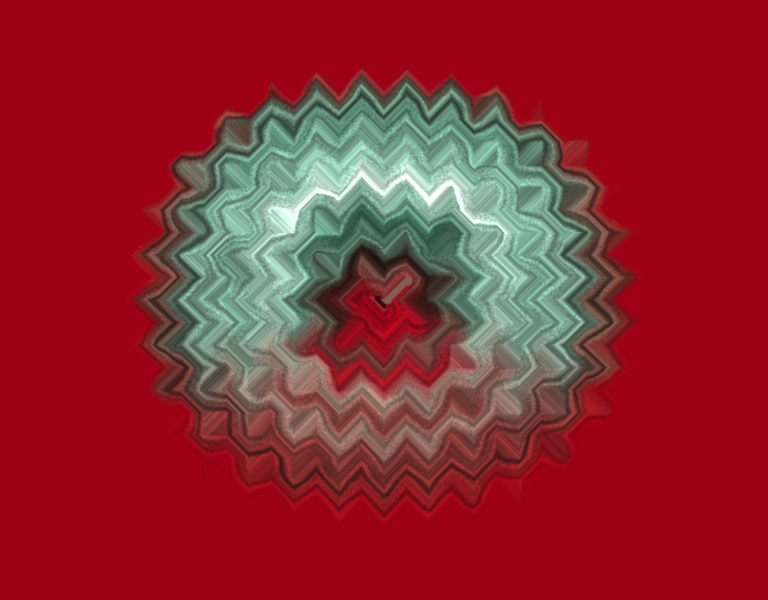
Write a Shadertoy shader that draws this background.

```glsl
// A red field holding a round medallion of green, grey and red rings.
// Two crossed triangle waves fold the plane, so the rings turn to zigzags
// and every second grid cell stretches its grain into diagonal streaks.

#define PERIOD 0.075            // zigzag wavelength, in canvas heights
#define FOLD 0.0195             // zigzag amplitude
#define RADII vec2(0.402, 0.366)
#define ROUNDNESS 2.3           // exponent of the superellipse
#define FIELD_RED vec3(0.618, 0.005, 0.09)
#define WOBBLE 0.045            // ring irregularity
#define LINE_STRENGTH 0.30
#define GRAIN_STRENGTH 0.26
#define SAMPLES 2               // supersampling per axis

const int STOPS = 12;

// Colours from the centre to the rim, for three directions
const vec3 UPPER[STOPS] = vec3[STOPS](
    vec3(0.52, 0.03, 0.09), vec3(0.52, 0.24, 0.23), vec3(0.16, 0.11, 0.09),
    vec3(0.30, 0.43, 0.36), vec3(0.22, 0.38, 0.31), vec3(0.50, 0.68, 0.60),
    vec3(0.80, 0.90, 0.85), vec3(0.53, 0.71, 0.63), vec3(0.45, 0.63, 0.55),
    vec3(0.36, 0.55, 0.47), vec3(0.30, 0.40, 0.34), vec3(0.46, 0.20, 0.18));
const vec3 SIDE[STOPS] = vec3[STOPS](
    vec3(0.55, 0.03, 0.10), vec3(0.50, 0.06, 0.10), vec3(0.25, 0.10, 0.09),
    vec3(0.25, 0.28, 0.23), vec3(0.36, 0.52, 0.44), vec3(0.56, 0.71, 0.64),
    vec3(0.50, 0.66, 0.59), vec3(0.40, 0.57, 0.49), vec3(0.47, 0.63, 0.56),
    vec3(0.32, 0.42, 0.36), vec3(0.36, 0.21, 0.18), vec3(0.48, 0.16, 0.15));
const vec3 LOWER[STOPS] = vec3[STOPS](
    vec3(0.55, 0.03, 0.10), vec3(0.62, 0.02, 0.10), vec3(0.60, 0.04, 0.11),
    vec3(0.43, 0.22, 0.20), vec3(0.56, 0.07, 0.12), vec3(0.60, 0.48, 0.43),
    vec3(0.48, 0.23, 0.21), vec3(0.56, 0.42, 0.38), vec3(0.46, 0.20, 0.19),
    vec3(0.44, 0.15, 0.15), vec3(0.49, 0.10, 0.12), vec3(0.58, 0.04, 0.10));

// Triangle wave from -1 to 1, with its crest at zero
vec2 triangleWave(vec2 v) {
    return 1.0 - 4.0 * abs(fract(v / PERIOD + 0.5) - 0.5);
}

float hash(vec2 cell) {
    vec2 h = fract(cell * vec2(0.1031, 0.1137));
    h += dot(h, h.yx + 33.33);
    return fract((h.x + h.y) * h.x);
}

float valueNoise(vec2 p) {
    vec2 cell = floor(p);
    vec2 f = fract(p);
    f = f * f * (3.0 - 2.0 * f);
    float low = mix(hash(cell), hash(cell + vec2(1, 0)), f.x);
    float high = mix(hash(cell + vec2(0, 1)), hash(cell + vec2(1, 1)), f.x);
    return mix(low, high, f.y);
}

// Blend the three radial ramps by height of direction
vec3 ringColor(float radius, float direction) {
    float t = clamp(radius, 0.0, 1.0) * float(STOPS - 1);
    int i = min(int(t), STOPS - 2);
    float f = smoothstep(0.0, 1.0, t - float(i));
    vec3 color = mix(SIDE[i], SIDE[i + 1], f);
    color = mix(color, mix(UPPER[i], UPPER[i + 1], f), smoothstep(0.15, 0.9, direction));
    return mix(color, mix(LOWER[i], LOWER[i + 1], f), smoothstep(0.1, 0.8, -direction));
}

float spot(vec2 p, vec2 center, float size) {
    return 1.0 - smoothstep(0.6 * size, size, length(p - center));
}

vec3 medallion(vec2 p) {
    vec2 q = p + FOLD * triangleWave(p.yx);
    vec2 scaled = pow(abs(q) / RADII, vec2(ROUNDNESS));
    float rim = pow(scaled.x + scaled.y, 1.0 / ROUNDNESS);
    if (rim > 1.1) return FIELD_RED;

    float direction = q.y / max(length(q), 0.0001);
    float patches = valueNoise(q * 24.0 + 40.0) - 0.5;
    float radius = rim + WOBBLE * patches;
    vec3 color = ringColor(radius, direction);

    // Fine concentric lines, stronger near the rim
    float lines = 0.6 * sin(radius * 82.0 + 2.0 * direction)
                + 0.4 * sin(radius * 137.0 - 3.0 * direction);
    float lineWeight = LINE_STRENGTH * mix(0.6, 1.3, smoothstep(0.6, 0.9, radius));
    color *= 1.0 + lineWeight * lines;
    float glint = pow(0.5 + 0.5 * sin(radius * 48.0 + 1.5), 16.0);
    color += 0.16 * glint * vec3(0.75, 1.0, 0.9) * smoothstep(-1.2, 0.5, direction);

    // Broad shade and fine grain, streaked by the fold
    float grain = valueNoise(q * 260.0 + 90.0) - 0.5;
    color *= 1.0 + 0.25 * patches + GRAIN_STRENGTH * grain;

    // Pale wedge and dark hollow in the core
    color = mix(color, vec3(0.52, 0.36, 0.32), spot(q, vec2(0.026, 0.014), 0.014));
    color = mix(color, vec3(0.22, 0.04, 0.06), spot(q, vec2(0.007, 0.011), 0.009));

    float fadeStart = mix(0.86, 0.97, smoothstep(-0.8, 0.1, direction));
    return mix(color, FIELD_RED, smoothstep(fadeStart, 1.025, rim + 0.03 * grain));
}

void mainImage(out vec4 fragColor, in vec2 fragCoord) {
    vec3 sum = vec3(0.0);
    for (int y = 0; y < SAMPLES; y++)
        for (int x = 0; x < SAMPLES; x++) {
            vec2 offset = (vec2(x, y) + 0.5) / float(SAMPLES) - 0.5;
            sum += medallion((fragCoord + offset - 0.5 * iResolution.xy) / iResolution.y);
        }
    fragColor = vec4(clamp(sum / float(SAMPLES * SAMPLES), 0.0, 1.0), 1.0);
}
```
